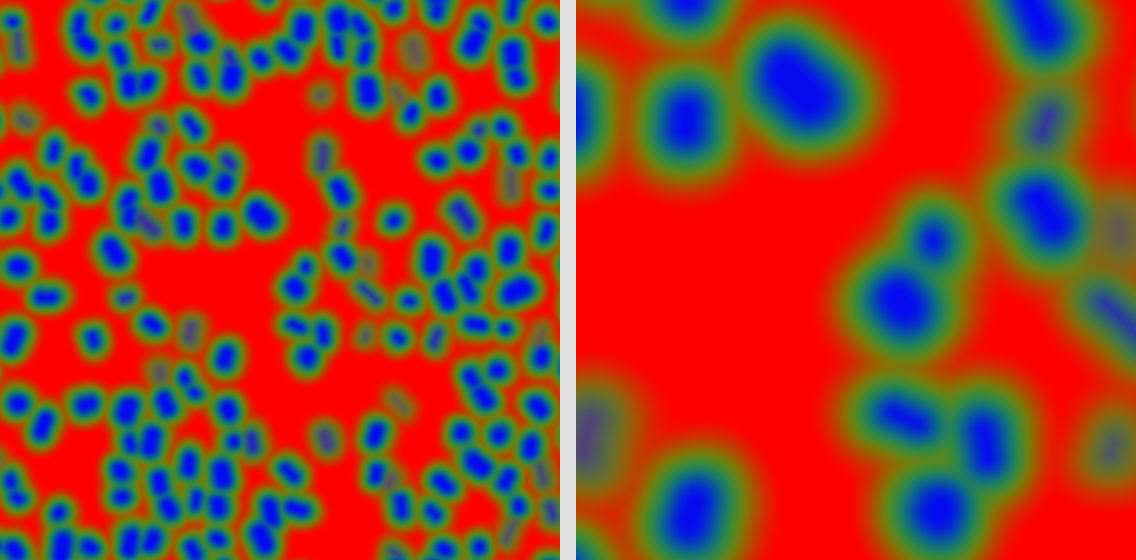
Left, the full canvas; right, a detail of the centre.
Write a Shadertoy shader that draws this pattern.

```glsl
// Scattered soft blue cells with green halos, fading through brown into a red ground.

const float GRID = 16.0;              // cells per canvas height
const float JITTER = 0.66;            // scatter of a blob inside its grid cell
const float DENSITY = 0.66;           // mean chance that a grid cell holds a blob
const float CLUSTERING = 0.85;        // how strongly blobs gather in patches
const float CLUSTER_FREQ = 4.2;
const float WEAK_SHARE = 0.17;        // share of pale, smeared blobs
const float MERGE = 0.004;            // softness of the union of blobs
const float WOBBLE = 0.008;           // bending of the outlines
const float WOBBLE_FREQ = 14.0;
const vec2 SIZE_RANGE = vec2(-0.0080, 0.0005);  // radius offset
const vec2 CORE_FADE = vec2(0.004, 0.036);      // distances where blue fades out
const vec2 GROUND_FADE = vec2(0.010, 0.056);    // distances where red fades in

const vec3 GROUND = vec3(1.0, 0.0, 0.0);
const vec3 HALO = vec3(0.02, 0.94, 0.03);
const vec3 CORE = vec3(0.02, 0.05, 0.94);
const vec3 PALE = vec3(0.50, 0.38, 0.20);       // replaces blue in weak blobs

vec3 hash3(vec2 p) {
    vec3 q = fract(vec3(p.xyx) * vec3(0.1031, 0.1030, 0.0973));
    q += dot(q, q.yxz + 33.33);
    return fract((q.xxy + q.yzz) * q.zyx);
}

vec2 gradientAt(vec2 cell) {
    float angle = 6.2832 * hash3(cell + 71.0).x;
    return vec2(cos(angle), sin(angle));
}

float gradientNoise(vec2 p) {
    vec2 i = floor(p), f = p - i;
    vec2 u = f * f * f * (f * (f * 6.0 - 15.0) + 10.0);
    vec2 e = vec2(0.0, 1.0);
    float a = dot(gradientAt(i), f);
    float b = dot(gradientAt(i + e.yx), f - e.yx);
    float c = dot(gradientAt(i + e.xy), f - e.xy);
    float d = dot(gradientAt(i + e.yy), f - e.yy);
    return mix(mix(a, b, u.x), mix(c, d, u.x), u.y);
}

// Distance to a segment through the origin.
float segmentDistance(vec2 p, vec2 dir, float halfLength) {
    return length(p - dir * clamp(dot(p, dir), -halfLength, halfLength));
}

// Smooth union of all blobs near p: x = distance, y = confidence.
vec2 blobField(vec2 p) {
    vec2 home = floor(p * GRID);
    float total = 0.0, confident = 0.0;
    for (int y = -1; y <= 1; y++)
    for (int x = -1; x <= 1; x++) {
        vec2 cell = home + vec2(x, y);
        vec3 place = hash3(cell + 11.0);
        vec3 form = hash3(cell + 137.0);
        vec3 kind = hash3(cell + 291.0);
        vec2 center = (cell + 0.5 + JITTER * (place.xy - 0.5)) / GRID;
        float chance = DENSITY + CLUSTERING * gradientNoise(center * CLUSTER_FREQ + 5.3);
        if (place.z > chance) continue;

        // Most blobs lean from upper left to lower right, some lie flat.
        float tilt = mix(-0.45, 0.95, form.x) + (kind.z > 0.86 ? 1.3 : 0.0);
        vec2 dir = vec2(-sin(tilt), cos(tilt));
        bool weak = kind.x < WEAK_SHARE;
        float halfLength = form.y * (weak ? 0.018 : 0.012);
        float size = mix(SIZE_RANGE.x, SIZE_RANGE.y, form.z) - (weak ? 0.006 : 0.0);
        float confidence = weak ? mix(0.15, 0.8, kind.y) : 1.0;

        float weight = exp(-(segmentDistance(p - center, dir, halfLength) - size) / MERGE);
        total += weight;
        confident += weight * confidence;
    }
    total = max(total, 1e-20);
    return vec2(-MERGE * log(total), confident / total);
}

void mainImage(out vec4 fragColor, in vec2 fragCoord) {
    vec2 p = fragCoord / iResolution.y;
    vec2 bend = vec2(gradientNoise(p * WOBBLE_FREQ), gradientNoise(p * WOBBLE_FREQ + 40.0));
    vec2 field = blobField(p + WOBBLE * bend);

    // Shares of core, halo and ground always add up to one.
    float core = 1.0 - smoothstep(CORE_FADE.x, CORE_FADE.y, field.x);
    float ground = smoothstep(GROUND_FADE.x, GROUND_FADE.y, field.x) * (1.0 - core);
    float halo = 1.0 - core - ground;

    // Weak blobs lose blue to a pale tone and part of the halo to the ground.
    float doubt = 1.0 - field.y;
    vec3 coreColor = mix(CORE, PALE, doubt);
    vec3 haloColor = mix(HALO, GROUND, 0.5 * doubt);

    fragColor = vec4(core * coreColor + halo * haloColor + ground * GROUND, 1.0);
}
```
